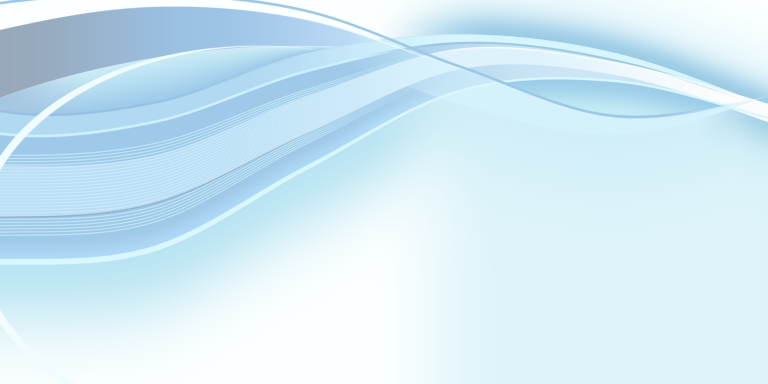
Reproduce this background procedurally as a WebGL 1 fragment shader.

```glsl
precision highp float;
uniform vec2 u_resolution;

vec4 weightsLeft, weightsRight;
float depth, soft;

// Cubic interpolation weights for knots one unit apart
vec4 splineWeights(vec4 t) {
  t = min(abs(t), 2.0);
  vec4 inner = (1.5 * t - 2.5) * t * t + 1.0;
  vec4 outer = ((2.5 - 0.5 * t) * t - 4.0) * t + 2.0;
  return mix(inner, outer, step(1.0, t));
}

// Depth of a smooth curve through eight evenly spaced knots
float curve(vec4 a, vec4 b) {
  return dot(a, weightsLeft) + dot(b, weightsRight);
}

float below(float edge) {
  return smoothstep(-soft, soft, depth - edge);
}

float band(float top, float bottom) {
  return below(top) * (1.0 - below(bottom));
}

float stroke(float center, float halfWidth) {
  return 1.0 - smoothstep(halfWidth - soft, halfWidth + soft, abs(depth - center));
}

float glow(float d, float size) {
  return exp(-d * d / (size * size));
}

void main() {
  vec2 p = gl_FragCoord.xy / u_resolution * vec2(2.0, 1.0);
  float x = p.x;
  depth = 1.0 - p.y;
  soft = 0.8 / u_resolution.y;
  float knot = x / 0.4 + 1.0;
  weightsLeft = splineWeights(knot - vec4(0.0, 1.0, 2.0, 3.0));
  weightsRight = splineWeights(knot - vec4(4.0, 5.0, 6.0, 7.0));

  // Curves, measured downward from the top
  float bodyTop = curve(vec4(0.13, 0.289, 0.268, 0.138), vec4(0.090, 0.138, 0.278, 0.45));
  float sashBottom = curve(vec4(0.22, 0.348, 0.318, 0.185), vec4(0.112, 0.157, 0.284, 0.45));
  float bodyBottom = curve(vec4(0.66, 0.682, 0.648, 0.436), vec4(0.236, 0.211, 0.307, 0.43));
  float paleTop = curve(vec4(0.38, 0.430, 0.405, 0.250), vec4(0.128, 0.163, 0.272, 0.40));
  float paleBottom = curve(vec4(0.54, 0.566, 0.530, 0.348), vec4(0.180, 0.195, 0.318, 0.48));
  float stripeTop = curve(vec4(0.36, 0.400, 0.370, 0.230), vec4(0.125, 0.160, 0.272, 0.40));
  float stripeBottom = curve(vec4(0.60, 0.617, 0.583, 0.376), vec4(0.198, 0.205, 0.310, 0.45));
  float wingTop = curve(vec4(0.20, 0.078, 0.018, 0.052), vec4(0.180, 0.302, 0.250, 0.13));
  float wingBottom = curve(vec4(0.45, 0.255, 0.151, 0.120), vec4(0.160, 0.302, 0.250, 0.13));
  float crossing = curve(vec4(0.09, 0.008, -0.015, 0.029), vec4(0.174, 0.302, 0.250, 0.13));
  float ribbonBottom = curve(vec4(0.0, 0.02, 0.05, 0.130), vec4(0.272, 0.351, 0.250, 0.07));

  // White ground with cyan glow below and blue shadow above the wave
  float under = max(depth - max(bodyBottom, ribbonBottom), 0.0);
  float over = max(bodyTop - depth, 0.0);
  float right = smoothstep(0.95, 1.3, x);
  vec3 color = vec3(0.99, 1.0, 1.0);
  color = mix(color, vec3(0.73, 0.895, 0.95), glow(under, 0.185) * mix(1.0, 0.5, right) * below(bodyTop));
  color = mix(color, vec3(0.80, 0.93, 0.97), glow(over, 0.15) * right * 0.6);
  color = mix(color, vec3(0.58, 0.78, 0.89), glow(over, 0.055) * right * 0.9 * (1.0 - below(bodyTop)));
  color = mix(color, vec3(0.60, 0.79, 0.89), glow(under, 0.07) * smoothstep(1.8, 2.0, x) * 0.8 * below(bodyBottom));

  // Hollow under the wing
  float hollow = clamp((depth - wingBottom) / max(bodyTop - wingBottom, 0.01), 0.0, 1.0);
  vec3 hollowColor = mix(vec3(0.80, 0.93, 0.97), vec3(0.61, 0.79, 0.91), hollow);
  hollowColor = mix(vec3(0.65, 0.78, 0.88), hollowColor, smoothstep(0.0, 0.25, x));
  color = mix(color, hollowColor, band(wingBottom, bodyTop) * (1.0 - right));

  // Wing shading from grey to blue
  vec3 wingColor = mix(vec3(0.59, 0.66, 0.73), vec3(0.61, 0.76, 0.90), smoothstep(0.0, 0.55, x));
  wingColor = mix(wingColor, vec3(0.74, 0.86, 0.96), smoothstep(0.5, 1.0, x));
  color = mix(color, wingColor, band(wingTop, wingBottom) * (1.0 - smoothstep(0.9, 1.1, x)));

  // Wave body and its upper sash
  vec3 bodyColor = mix(vec3(0.62, 0.79, 0.91), vec3(0.80, 0.90, 0.96), smoothstep(0.85, 1.5, x));
  bodyColor += 0.06 * smoothstep(stripeBottom, bodyBottom, depth) * (1.0 - right);
  color = mix(color, bodyColor, band(bodyTop, bodyBottom));
  vec3 sashColor = mix(vec3(0.70, 0.85, 0.95), vec3(0.84, 0.96, 0.99), smoothstep(0.6, 1.2, x));
  color = mix(color, sashColor, band(bodyTop, sashBottom));

  // Pale band with fine parallel lines
  vec3 paleColor = mix(vec3(0.73, 0.87, 0.96), vec3(0.87, 0.95, 0.99), smoothstep(0.6, 1.25, x));
  paleColor = mix(paleColor, vec3(0.99), smoothstep(1.3, 1.95, x));
  color = mix(color, paleColor, band(paleTop, paleBottom));
  float spacing = max(stripeBottom - stripeTop, 0.01) / 26.0;
  float line = abs(fract((depth - stripeTop) / spacing) - 0.5) * spacing;
  float lines = 1.0 - smoothstep(0.0, 0.0012 + soft, line);
  lines *= band(stripeTop, stripeBottom) * (1.0 - smoothstep(0.75, 1.15, x));
  color = mix(color, vec3(0.82, 0.94, 0.99), lines * 0.65);
  color = mix(color, vec3(0.58, 0.69, 0.80), stroke(paleBottom, 0.002) * (1.0 - smoothstep(0.4, 1.1, x)));

  // Hollow on the right and the ribbon crossing below it
  float eye = band(bodyBottom, crossing) * smoothstep(1.15, 1.3, x);
  vec3 eyeColor = mix(vec3(0.61, 0.80, 0.91), vec3(0.77, 0.92, 0.96), smoothstep(0.0, 0.09, depth - bodyBottom));
  color = mix(color, eyeColor, eye);
  float ribbon = band(crossing, ribbonBottom) * smoothstep(0.85, 1.25, x);
  color = mix(color, vec3(0.83, 0.95, 0.99), ribbon * mix(0.55, 0.95, below(bodyBottom)));

  // Bright and dark contour strokes
  float fadeRight = 1.0 - smoothstep(1.7, 1.95, x);
  color = mix(color, vec3(0.59, 0.75, 0.88), stroke(bodyTop, 0.003) * (1.0 - smoothstep(0.3, 0.9, x)));
  vec3 sashLine = mix(vec3(0.80, 0.94, 0.99), vec3(0.60, 0.78, 0.89), smoothstep(0.9, 1.15, x));
  color = mix(color, sashLine, stroke(sashBottom, mix(0.0035, 0.0025, right)) * fadeRight);
  color = mix(color, vec3(0.97, 0.99, 1.0), stroke(paleTop, 0.002) * right);
  color = mix(color, vec3(0.85, 0.97, 1.0), stroke(bodyBottom, mix(0.0075, 0.003, smoothstep(0.5, 1.3, x))));
  color = mix(color, vec3(0.93, 0.98, 1.0), stroke(wingTop, 0.002) * smoothstep(0.7, 1.0, x) * (1.0 - right));
  color = mix(color, vec3(0.61, 0.78, 0.90), stroke(crossing, 0.0035) * fadeRight);

  // Large white arc sweeping around the left side
  vec2 radii = vec2(0.737, 0.505);
  vec2 e = (vec2(x, depth) - vec2(0.677, 0.625)) / radii;
  float r = length(e);
  float arcDistance = abs(r * (r - 1.0) / max(length(e / radii), 0.01));
  float arcWidth = mix(0.010, 0.0015, smoothstep(0.0, 0.65, x));
  float arc = 1.0 - smoothstep(arcWidth - soft, arcWidth + soft, arcDistance);
  color = mix(color, vec3(0.94, 0.99, 1.0), arc * (1.0 - smoothstep(0.5, 0.95, x)));

  gl_FragColor = vec4(color, 1.0);
}
```
